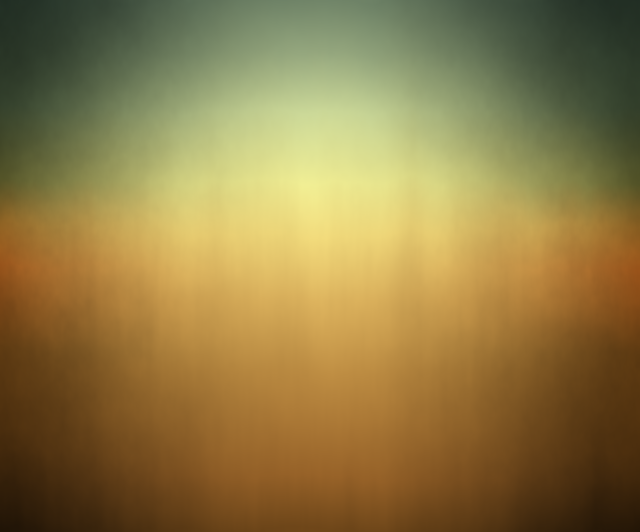
This background is drawn by a Shadertoy shader. Its source:

```glsl
// Draws a weathered sunset wash: a pale glow over amber, darkening to grungy edges.
#define GLOW_CENTER 0.495
#define STREAK_FREQ 17.0
#define STREAK_AMOUNT 0.10
#define MOTTLE_FREQ 9.0
#define MOTTLE_AMOUNT 0.24
#define GRAIN_FREQ 85.0
#define GRAIN_AMOUNT 0.07
#define WARP_AMOUNT 0.035

float hash(vec2 p) {
    return fract(sin(dot(p, vec2(127.1, 311.7))) * 43758.5453);
}

float valueNoise(vec2 p) {
    vec2 cell = floor(p);
    vec2 f = fract(p);
    f = f * f * (3.0 - 2.0 * f);
    float low = mix(hash(cell), hash(cell + vec2(1.0, 0.0)), f.x);
    float high = mix(hash(cell + vec2(0.0, 1.0)), hash(cell + 1.0), f.x);
    return mix(low, high, f.y);
}

// Layered noise, centred on zero
float fbm(vec2 p) {
    float sum = 0.0;
    float weight = 0.5;
    for (int i = 0; i < 5; i++) {
        sum += weight * (valueNoise(p) - 0.5);
        p = mat2(1.6, 1.2, -1.2, 1.6) * p + 7.3;
        weight *= 0.5;
    }
    return sum;
}

float ramp(float start, float end, float x) {
    return clamp((x - start) / (end - start), 0.0, 1.0);
}

// Vertical gradient through the bright middle, bottom to top
vec3 centerColor(float h) {
    vec3 c = vec3(0.44, 0.28, 0.10);
    c = mix(c, vec3(0.60, 0.39, 0.16), ramp(0.00, 0.10, h));
    c = mix(c, vec3(0.74, 0.55, 0.26), ramp(0.10, 0.30, h));
    c = mix(c, vec3(0.85, 0.69, 0.36), ramp(0.30, 0.44, h));
    c = mix(c, vec3(0.94, 0.85, 0.48), ramp(0.44, 0.56, h));
    c = mix(c, vec3(0.93, 0.92, 0.57), ramp(0.56, 0.66, h));
    c = mix(c, vec3(0.79, 0.84, 0.59), ramp(0.66, 0.79, h));
    c = mix(c, vec3(0.58, 0.65, 0.49), ramp(0.79, 0.90, h));
    return mix(c, vec3(0.44, 0.52, 0.41), ramp(0.90, 1.00, h));
}

// Vertical gradient along the dark sides, bottom to top
vec3 edgeColor(float h) {
    vec3 c = vec3(0.13, 0.08, 0.025);
    c = mix(c, vec3(0.28, 0.17, 0.05), ramp(0.00, 0.15, h));
    c = mix(c, vec3(0.37, 0.23, 0.07), ramp(0.15, 0.34, h));
    c = mix(c, vec3(0.59, 0.32, 0.10), ramp(0.34, 0.50, h));
    c = mix(c, vec3(0.54, 0.37, 0.13), ramp(0.50, 0.58, h));
    c = mix(c, vec3(0.32, 0.32, 0.15), ramp(0.58, 0.66, h));
    c = mix(c, vec3(0.20, 0.25, 0.17), ramp(0.66, 0.80, h));
    return mix(c, vec3(0.13, 0.18, 0.14), ramp(0.80, 1.00, h));
}

void mainImage(out vec4 fragColor, in vec2 fragCoord) {
    vec2 uv = fragCoord / iResolution.xy;
    vec2 p = vec2(uv.x * iResolution.x / iResolution.y, uv.y);

    // Soft vertical streaks bend the colour bands slightly
    float streak = fbm(vec2(p.x * STREAK_FREQ, p.y * 1.8));
    float h = clamp(uv.y + WARP_AMOUNT * streak, 0.0, 1.0);

    // The glow is broad at the horizon and narrows above and below
    float dx = clamp(uv.x - GLOW_CENTER, -0.5, 0.5);
    float narrowing = 1.0 + 1.0 * smoothstep(0.58, 1.0, uv.y)
                    + 0.4 * (1.0 - smoothstep(0.2, 0.5, uv.y));
    float glow = pow(max(cos(3.14159 * dx), 0.0), narrowing);
    vec3 color = mix(edgeColor(h), centerColor(h), glow);

    // Stains and fine grain are strongest on the worn edges
    float wear = mix(1.0, 0.15, glow);
    float mottle = fbm(p * MOTTLE_FREQ + 3.0);
    float grain = fbm(p * vec2(GRAIN_FREQ, GRAIN_FREQ * 0.6));
    float shade = STREAK_AMOUNT * streak * (1.2 - 0.5 * glow)
                + (MOTTLE_AMOUNT * mottle + GRAIN_AMOUNT * grain) * wear;
    color *= 1.0 + shade;

    fragColor = vec4(clamp(color, 0.0, 1.0), 1.0);
}
```
